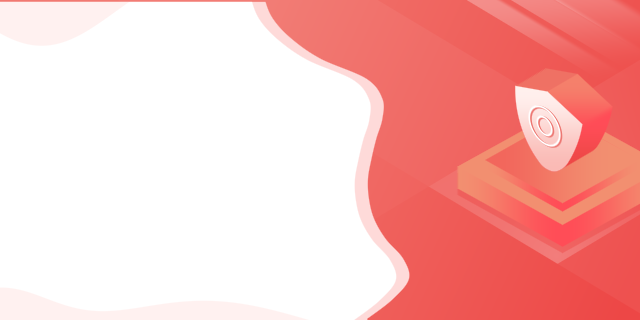
Reproduce this background procedurally as a Shadertoy shader.

```glsl
// Coral banner: a wavy white panel beside a shield standing on a stepped platform.

const vec3 WHITE = vec3(1.0);
const vec3 BLUSH = vec3(1.0, 0.945, 0.94);
const vec3 PINK = vec3(0.995, 0.855, 0.85);
const vec3 CORAL = vec3(0.945, 0.46, 0.43);
const vec3 RED = vec3(0.93, 0.28, 0.275);
const vec3 HOT_RED = vec3(1.0, 0.30, 0.34);
const vec3 ORANGE = vec3(0.95, 0.56, 0.44);

// Horizontal position of the panel edge at evenly spaced heights
const float EDGE[19] = float[](1.016, 1.107, 1.188, 1.237, 1.219, 1.164, 1.128,
    1.112, 1.109, 1.120, 1.135, 1.154, 1.154, 1.104, 0.961, 0.870, 0.812, 0.786, 0.776);

// Coverage of a shape from its signed distance
float fill(float d, float aa) { return clamp(0.5 - d / aa, 0.0, 1.0); }

float smoothMax(float a, float b, float k) {
    float h = max(k - abs(a - b), 0.0) / k;
    return max(a, b) + h * h * k * 0.25;
}

// Catmull-Rom curve through the edge heights
float edgeX(float y) {
    float s = clamp(y, 0.0, 1.0) * 16.0;
    int i = min(int(s), 15);
    float t = s - float(i);
    float a = EDGE[i], b = EDGE[i + 1], c = EDGE[i + 2], d = EDGE[i + 3];
    return b + 0.5 * t * (c - a + t * (2.0 * a - 5.0 * b + 4.0 * c - d
        + t * (3.0 * (b - c) + d - a)));
}

float panelDistance(vec2 p) {
    float e = 0.004;
    float slope = (edgeX(p.y + e) - edgeX(p.y - e)) / (2.0 * e);
    return (p.x - edgeX(p.y)) / sqrt(1.0 + slope * slope);
}

// Diamond with half extents r, swept downward by the given depth
float diamond(vec2 q, vec2 r, float depth) {
    q.y -= clamp(q.y, -depth, 0.0);
    return (dot(abs(q), r.yx) - r.x * r.y) / length(r);
}

// Signed distance to the line a-b, positive on its left
float leftOf(vec2 p, vec2 a, vec2 b) {
    vec2 dir = normalize(b - a);
    return dot(p - a, vec2(-dir.y, dir.x));
}

// Shield face: two top edges, two curved sides and a rounded foot
float shield(vec2 p) {
    vec2 peak = vec2(1.711, 0.714);
    float top = max(leftOf(p, vec2(1.609, 0.732), peak), leftOf(p, peak, vec2(1.820, 0.612)));
    float sides = smoothMax(length(p - vec2(2.003, 0.724)) - 0.393,
                            length(p - vec2(1.506, 0.661)) - 0.318, 0.015);
    return max(top, smoothMax(sides, 0.461 - p.y, 0.03));
}

vec3 background(vec2 p, float aa) {
    float t = 0.65 * (p.x - 0.85) + 0.3 * (1.0 - p.y);
    vec3 col = mix(CORAL, RED, clamp(t, 0.0, 1.0));
    // Coordinates across the falling and rising diagonals
    float fall = p.y + 0.6 * p.x, rise = p.y - 0.6 * p.x;
    float aboveFall = fill(1.221 - fall, aa), aboveRise = fill(-0.387 - rise, aa);
    float band = aboveFall * fill(fall - 1.708, aa);
    col = mix(col, WHITE, 0.05 * band + 0.025 * aboveRise * (1.0 - aboveFall));
    // Pale wedge under the platform
    float wedge = aboveFall * fill(-0.87 - rise, aa) * (1.0 - aboveRise);
    col = mix(col, WHITE, 0.22 * wedge * exp(-2.5 * length(p - vec2(1.74, 0.2))));
    // Light streaks in the upper corner
    for (int i = 0; i < 3; i++) {
        float start = 1.875 + 0.083 * float(i);
        float across = (fall - start) / (0.07 + 0.03 * float(i));
        float fade = 1.0 - smoothstep(0.0, 0.26, 1.0 - p.y + 0.04 * float(i));
        float streak = fill(start - fall, aa) * (1.0 - smoothstep(0.75, 1.0, across));
        col = mix(col, WHITE, 0.28 * streak * fade);
    }
    return col;
}

vec3 drawSlab(vec3 col, vec2 q, vec2 r, float depth, vec3 topColor, float aa) {
    vec3 side = mix(HOT_RED, ORANGE, smoothstep(0.0, 1.0, abs(q.x) / r.x));
    col = mix(col, side, fill(diamond(q, r, depth), aa));
    return mix(col, topColor, fill(diamond(q, r, 0.0), aa));
}

vec3 drawShield(vec3 col, vec2 p, float aa) {
    // Thickness: the face swept backward
    vec2 sweep = vec2(0.094, 0.055);
    float body = 1.0;
    for (int i = 0; i <= 24; i++) body = min(body, shield(p - sweep * float(i) / 24.0));
    vec2 shoulder = vec2(1.820, 0.612), peak = vec2(1.711, 0.714);
    vec3 sideColor = mix(HOT_RED, RED, smoothstep(0.62, 0.48, p.y));
    vec3 topColor = mix(HOT_RED, vec3(0.96, 0.50, 0.42), smoothstep(0.58, 0.74, p.y));
    vec3 thick = mix(sideColor, topColor, smoothstep(-0.02, 0.01, leftOf(p, shoulder, shoulder + sweep)));
    thick = mix(thick, vec3(0.93, 0.42, 0.38), 0.7 * fill(-leftOf(p, peak, peak + sweep), aa));
    col = mix(col, thick, fill(body, aa));
    // Face with embossed rings, skewed into its plane
    vec3 face = mix(vec3(0.98, 0.73, 0.71), vec3(1.0, 0.94, 0.93), smoothstep(0.47, 0.72, p.y));
    vec2 d = p - vec2(1.706, 0.604);
    vec2 q = vec2(1.155 * d.x, d.y + 0.57 * d.x);
    for (int i = 0; i < 2; i++) {
        float radius = 0.055 - 0.029 * float(i);
        face = mix(face, vec3(0.93, 0.47, 0.45), fill(abs(length(q) - radius) - 0.004, aa));
        face = mix(face, WHITE, fill(abs(length(q + vec2(0.005, 0.0)) - radius) - 0.003, aa));
    }
    return mix(col, face, fill(shield(p), aa));
}

void mainImage(out vec4 fragColor, in vec2 fragCoord) {
    vec2 p = fragCoord / iResolution.y;
    float aa = 1.2 / iResolution.y;
    vec3 col = background(p, aa);

    // Platform with its shadow
    vec2 q = p - vec2(1.758, 0.479);
    vec2 base = vec2(0.328, 0.182);
    col = mix(col, RED, 0.45 * fill(diamond(q + vec2(0.0, 0.02), base, 0.068), aa));
    col = drawSlab(col, q, base, 0.068, ORANGE, aa);
    vec3 stepTop = mix(vec3(0.95, 0.40, 0.36), ORANGE, smoothstep(-0.22, 0.16, q.x));
    col = drawSlab(col, q - vec2(0.0, 0.021), vec2(0.242, 0.135), 0.026, stepTop, aa);
    col = drawShield(col, p, aa);

    // White panel with blush waves and a pink rim
    float topWave = 0.039 + 0.104 * cos(min((p.x - 0.130) * 6.91, 3.1));
    float lowWave = 0.060 * cos((p.x - 0.638) * 4.8) + 0.161 * exp(-p.x * p.x / 0.055);
    float waves = max(fill(1.0 - p.y - topWave, aa), fill(p.y - lowWave, aa));
    float belowStrip = fill(p.y - 0.994, aa);
    col = mix(col, PINK, belowStrip * fill(panelDistance(p - vec2(0.041, 0.004)), aa));
    col = mix(col, mix(WHITE, BLUSH, waves), belowStrip * fill(panelDistance(p), aa));
    fragColor = vec4(col, 1.0);
}
```
